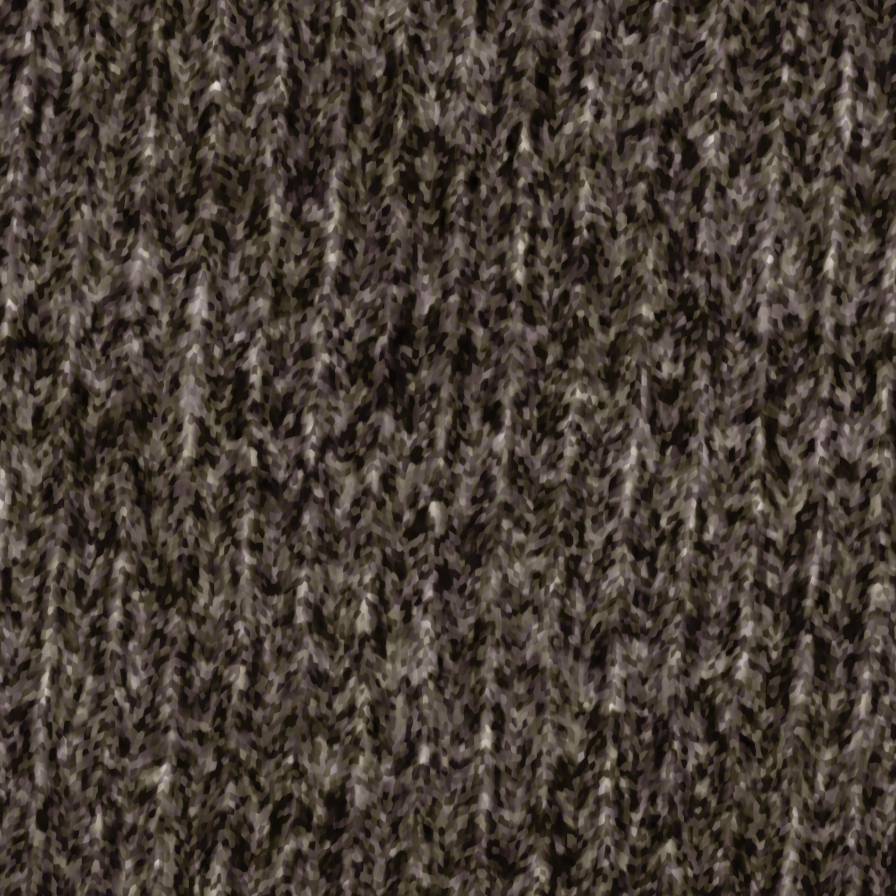
Write a Shadertoy shader that draws this texture.

```glsl
vec3 hash3(vec2 p) {
    vec3 q = fract(p.xyx * vec3(0.1031, 0.1030, 0.0973));
    q += dot(q, q.yxz + 33.33);
    return fract((q.xxy + q.yzz) * q.zyx);
}

// Soft cellular noise: x is the tone of the nearest grain, y its tint
vec2 grains(vec2 p) {
    vec2 cell = floor(p), sum = vec2(0.0);
    float total = 0.0;
    for (int j = -1; j <= 1; j++)
    for (int i = -1; i <= 1; i++) {
        vec2 id = cell + vec2(i, j);
        vec3 rnd = hash3(id + 57.0);
        vec2 d = id + 0.15 + 0.7 * rnd.xy - p;
        float weight = exp(-9.0 * dot(d, d));
        sum += weight * vec2(rnd.z, hash3(id + 211.0).x);
        total += weight;
    }
    return sum / total;
}

float ridge(float x, float width) {
    return exp(-x * x / (width * width));
}

void mainImage(out vec4 fragColor, in vec2 fragCoord) {
    vec2 uv = fragCoord / iResolution.y;

    // Leaning knit ribs with a slight sway
    float sway = 0.003 * sin(uv.y * 11.0 + uv.x * 7.0) + 0.0015 * sin(uv.y * 37.0 + uv.x * 23.0);
    float across = uv.x - 0.07 * uv.y + sway;
    float rib = across * 14.2 + 20.0;
    float offset = fract(rib) - 0.5;

    // Stitches slope away from the rib's centre line
    vec2 yarn = vec2(across + 1.0, uv.y + 0.035 * abs(offset));
    vec2 stitch = grains(yarn * vec2(82.0, 54.0));
    vec2 fibre = grains(yarn * vec2(165.0, 120.0) + 300.0);
    vec2 streak = grains(vec2(rib * 5.0, uv.y * 19.0 + 400.0));
    vec2 patch_ = grains(yarn * vec2(14.0, 9.0) + 700.0);

    // Bright raised thread beside a broken dark furrow
    float thread = ridge(offset, 0.10) * (0.03 + 0.13 * streak.x);
    float furrow = ridge(abs(offset) - 0.22, 0.09) * 0.11 * streak.y;

    float light = 0.232 + 0.30 * (stitch.x - 0.5) + 0.31 * (fibre.x - 0.5)
                + 0.09 * (streak.x - 0.5) + 0.05 * (patch_.x - 0.5) + thread - furrow;
    light += 1.1 * pow(max(light - 0.32, 0.0), 2.0);
    light = max(light, 0.06 + 0.25 * light);

    // Mauve grey wool flecked with olive
    float olive = smoothstep(0.25, 0.75, 0.5 * fibre.y + 0.3 * stitch.y + 0.2 * patch_.y);
    vec3 tint = mix(vec3(0.045, -0.010, -0.012), vec3(0.037, 0.001, -0.064), olive);
    tint *= smoothstep(-0.05, 0.2, light);
    fragColor = vec4(clamp(light + tint, 0.0, 1.0), 1.0);
}
```
